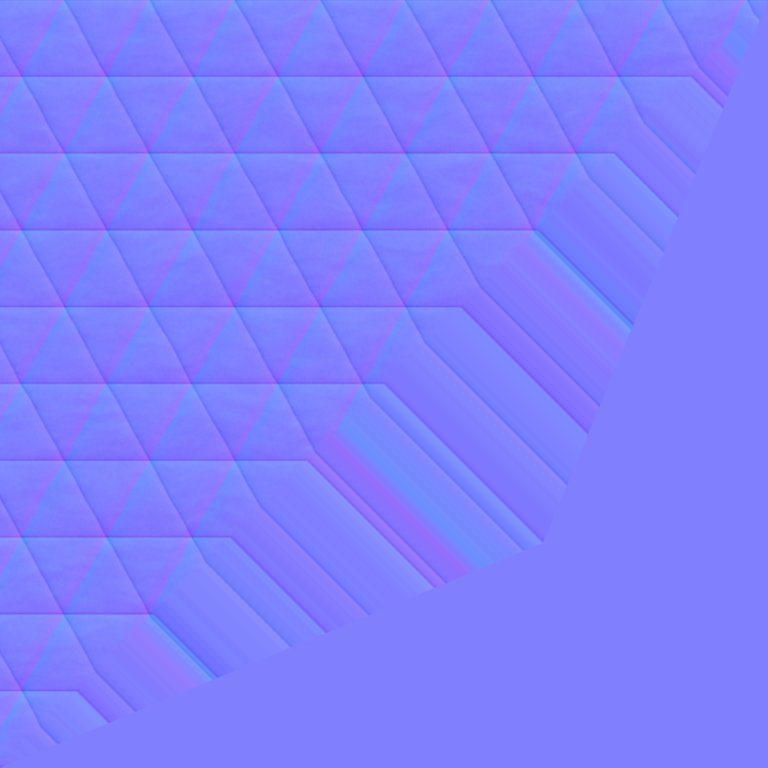
Reproduce this texture map procedurally as a WebGL 2 fragment shader.

```glsl
#version 300 es
precision highp float;
// Normal map of quilted cloth: pillowed triangles inside a quarter octagon.
// Three families of seams tilt the surface; past the diagonal the cloth is
// stretched into streaks by projecting each point back onto that diagonal.

uniform vec2 u_resolution;
out vec4 fragColor;

const float COLUMNS = 9.0;
const float ROWS = 10.0;
const float SEAM_SHIFT = 0.25;
const float EIGHTH_TURN_HALF = 0.3926991;

float hash(vec2 p) {
    vec3 q = fract(vec3(p.xyx) * 0.1031);
    q += dot(q, q.yzx + 33.33);
    return fract((q.x + q.y) * q.z);
}

float valueNoise(vec2 p) {
    vec2 cell = floor(p);
    vec2 f = fract(p);
    f = f * f * (3.0 - 2.0 * f);
    float low = mix(hash(cell), hash(cell + vec2(1.0, 0.0)), f.x);
    float high = mix(hash(cell + vec2(0.0, 1.0)), hash(cell + 1.0), f.x);
    return mix(low, high, f.y);
}

// Signed slope across one strip: outward on both sides, zero on the seam
float pillowTilt(float coord, float falloff, float seamWidth) {
    float f = fract(coord);
    float edge = min(f, 1.0 - f);
    float slope = exp(-(1.0 - f) * falloff) - exp(-f * falloff);
    return slope * smoothstep(0.0, seamWidth, edge);
}

// Thin crease along a seam
float crease(float coord, float width) {
    float f = fract(coord);
    return exp(-pow(min(f, 1.0 - f) / width, 2.0));
}

// Sideways folds that sag a little, with fine ripples and a weave
vec2 clothWrinkles(vec2 p) {
    vec2 bent = p + vec2(0.0, 0.022) * valueNoise(p * vec2(22.0, 12.0));
    float folds = valueNoise(bent * vec2(20.0, 75.0)) - 0.5;
    float ripples = valueNoise(bent * vec2(55.0, 170.0) + 7.0) - 0.5;
    float slant = valueNoise(vec2(p.x + p.y, p.y - p.x) * vec2(45.0, 90.0)) - 0.5;
    float weave = valueNoise(p * 350.0) - 0.5;
    float thread = valueNoise(p.yx * 290.0 + 19.0) - 0.5;
    return vec2(0.018 * slant + 0.010 * ripples + 0.018 * thread,
                0.040 * folds + 0.024 * ripples + 0.020 * weave);
}

// Tilt (xy) and crease depth (z) of the quilt
vec3 quilt(vec2 p) {
    // Seams waver slightly with the pull of the thread
    float waver = 0.02 * (valueNoise(p * 40.0) - 0.5);
    float u = p.x * COLUMNS - SEAM_SHIFT;
    float row = p.y * ROWS;
    float lean = 0.5 * (row - ROWS + 1.0);
    float falling = u + lean + waver;
    float rising = u - lean + waver;

    vec2 acrossFalling = vec2(0.874, 0.486);
    vec2 acrossRising = vec2(0.874, -0.486);

    float rowTilt = 0.050 * pillowTilt(row, 4.0, 0.012)
                  + 0.035 * pillowTilt(row, 22.0, 0.012);
    float fallingTilt = 0.035 * pillowTilt(falling, 7.0, 0.015)
                      + 0.045 * pillowTilt(falling, 20.0, 0.015);

    vec2 tilt = vec2(0.0, rowTilt) + acrossFalling * fallingTilt;
    tilt += acrossRising * 0.115 * pillowTilt(rising, 10.0, 0.04);
    tilt += clothWrinkles(p);

    float depth = crease(row - 0.010, 0.016)
                + 0.7 * crease(falling - 0.012, 0.024);
    return vec3(tilt, depth);
}

// Negative inside the unit octagon centred on the upper left corner
float octagonDistance(vec2 p) {
    vec2 q = vec2(p.x, 1.0 - p.y);
    q = vec2(max(q.x, q.y), min(q.x, q.y));
    vec2 normal = vec2(cos(EIGHTH_TURN_HALF), sin(EIGHTH_TURN_HALF));
    return dot(q, normal) - normal.x;
}

void main() {
    vec2 p = gl_FragCoord.xy / u_resolution;
    float pixel = 1.0 / min(u_resolution.x, u_resolution.y);

    // Points below the diagonal take the cloth at their foot on it
    vec2 clothPoint = p.x > p.y ? vec2(0.5 * (p.x + p.y)) : p;
    vec3 surface = quilt(clothPoint);

    // Encode the tilt as a normal, darkened a little in the creases
    vec2 slope = 2.0 * surface.xy;
    float up = sqrt(max(0.0, 1.0 - dot(slope, slope)));
    vec3 cloth = 0.5 + 0.5 * vec3(slope, up);
    cloth -= surface.z * vec3(0.025, 0.045, 0.035);

    vec3 flatNormal = vec3(0.5, 0.5, 1.0);
    float outside = smoothstep(-pixel, pixel, octagonDistance(p));
    fragColor = vec4(mix(cloth, flatNormal, outside), 1.0);
}
```
